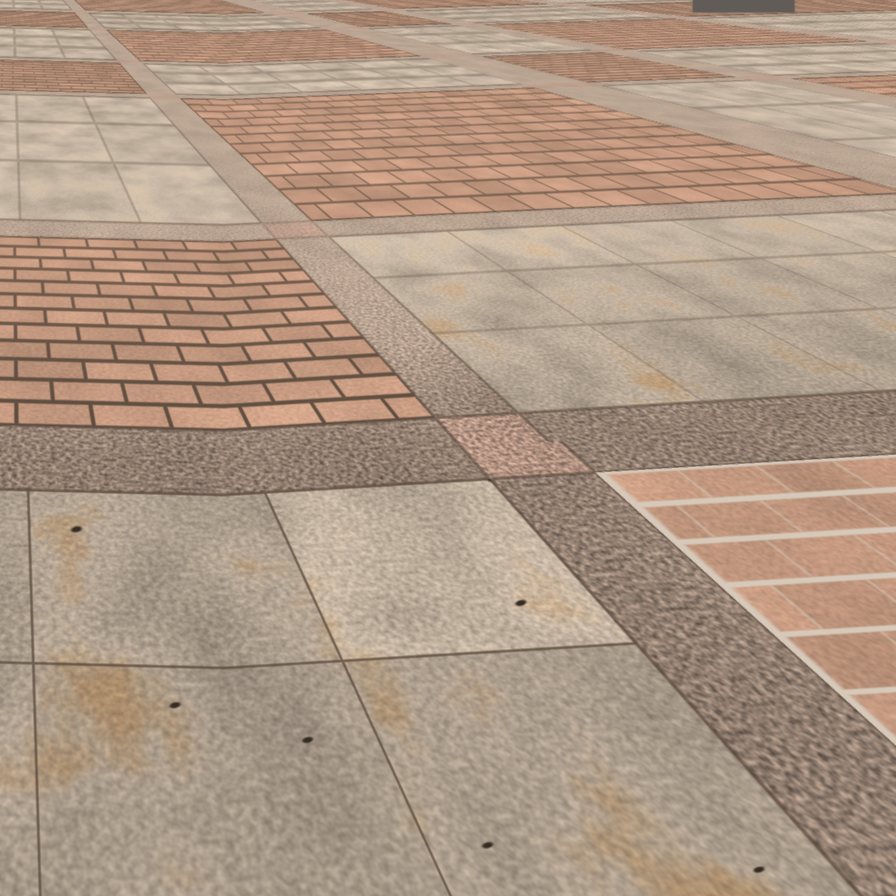
Give the GLSL for this texture, as a three.js fragment shader.

```glsl
// Paved plaza in perspective: checkered brick and concrete panels framed by granite bands.
#define VANISH vec2(0.013, -0.065)
#define SLAB_WIDTH 0.43
#define BRICK_WIDTH 0.16
#define COURSES 12.0
#define CONCRETE vec3(0.78, 0.715, 0.64)
#define BRICK vec3(0.775, 0.605, 0.505)
#define GRANITE_LIGHT vec3(0.73, 0.645, 0.575)
#define GRANITE_DARK vec3(0.57, 0.495, 0.44)
#define GRAIN_SCALE 105.0
#define JOINT_DARK vec3(0.34, 0.28, 0.23)
#define MORTAR_LIGHT vec3(0.84, 0.79, 0.73)
#define SAMPLE_STEP 0.00065

varying vec2 vUv;

float hash(vec2 p) {
  p = fract(p * vec2(0.1031, 0.1137));
  p += dot(p, p.yx + 33.33);
  return fract((p.x + p.y) * p.x * 7.31);
}

vec2 gradient(vec2 cell) {
  float angle = 6.2832 * hash(cell + 17.0);
  return vec2(cos(angle), sin(angle));
}

float noise(vec2 p) {
  vec2 i = floor(p), f = fract(p), w = f * f * (3.0 - 2.0 * f);
  vec2 e = vec2(1.0, 0.0);
  float low = mix(dot(gradient(i), f), dot(gradient(i + e), f - e), w.x);
  float high = mix(dot(gradient(i + e.yx), f - e.yx), dot(gradient(i + 1.0), f - 1.0), w.x);
  return mix(low, high, w.y);
}

float fbm(vec2 p) {
  float sum = 0.0, amp = 0.6;
  for (int i = 0; i < 4; i++) {
    sum += amp * noise(p);
    p = p * 2.1 + 7.3;
    amp *= 0.55;
  }
  return sum;
}

// Updates a cell (start, end, index, inside band) and the distance to the band edges
void crossBand(float x, float a, float b, inout vec4 cell, inout float edge) {
  edge = min(edge, min(abs(x - a), abs(x - b)));
  if (x > b) cell.xz = vec2(b, cell.z + 1.0);
  else {
    cell.y = min(cell.y, a);
    if (x > a) cell.w = 1.0;
  }
}

float line(float d, float halfWidth) {
  return 1.0 - smoothstep(halfWidth * 0.6, halfWidth * 1.4, d);
}

float seam(float x) { return min(fract(x), 1.0 - fract(x)); }

// Small dark leaves scattered over the ground
float leaves(vec2 p) {
  vec2 id = floor(p * 8.0), f = fract(p * 8.0) - 0.5;
  f -= 0.6 * (vec2(hash(id + 3.0), hash(id + 41.0)) - 0.5);
  f = vec2(f.x + 0.5 * f.y, f.y * 1.7);
  return step(0.8, hash(id + 90.0)) * line(length(f), 0.045) * step(0.25, p.y);
}

vec3 plaza(vec2 p) {
  // Ground coordinates; the cross lines bend gently across the view
  float scale = p.y - VANISH.y;
  float u = (p.x - VANISH.x) / scale;
  float bend = min(0.06, 0.03 + 0.077 * p.y);
  float depth = scale + bend * max(p.x - 0.25, 0.0) + 0.025 * max(0.25 - p.x, 0.0);
  vec2 ground = vec2(u, 1.0 / depth);

  vec4 col = vec4(-2.0, 20.0, 0.0, 0.0), row = vec4(0.065, 2.17, 0.0, 0.0);
  float colEdge = 9.0, rowEdge = 9.0;
  crossBand(u, 0.89, depth > 0.58 ? 1.10 : 1.075, col, colEdge);
  crossBand(u, 3.58, 4.10, col, colEdge);
  crossBand(u, 5.35, 5.70, col, colEdge);
  crossBand(u, 8.60, 9.00, col, colEdge);
  crossBand(depth, 0.0807, 0.083, row, rowEdge);
  crossBand(depth, 0.100, 0.1016, row, rowEdge);
  crossBand(depth, 0.1354, 0.138, row, rowEdge);
  crossBand(depth, 0.172, 0.1758, row, rowEdge);
  crossBand(depth, 0.3164, 0.3346, row, rowEdge);
  crossBand(depth, 0.5456, 0.6172, row, rowEdge);
  colEdge *= scale * 0.72;

  float detail = smoothstep(0.12, 0.6, depth);
  float grain = noise(ground * GRAIN_SCALE) + 0.6 * noise(ground * GRAIN_SCALE * 1.9);
  float stain = fbm(ground * vec2(5.0, 4.0) + 2.0);
  float range = 1.0 / row.x - 1.0 / row.y;
  float along = (1.0 / row.x - ground.y) / range;
  float across = u - (col.z < 0.5 ? col.y : col.x);
  bool nearRow = row.z > 5.5;
  float outline = line(min(colEdge, rowEdge), 0.0017 * (0.4 + depth));
  vec3 color;

  if (col.w + row.w > 0.5) {
    // Granite bands, with a rosy block where they meet
    color = mix(GRANITE_LIGHT, GRANITE_DARK, smoothstep(0.42, 0.58, depth));
    if (col.w * row.w > 0.5) color = mix(color, vec3(0.76, 0.61, 0.54), 0.65);
    color *= 1.0 + detail * 0.5 * grain + 0.12 * stain;
    color = mix(color, JOINT_DARK, 0.6 * outline * detail);
  } else if (mod(row.z + col.z, 2.0) > 0.5) {
    // Running bond bricks
    float course = floor(along * COURSES);
    float bond = across / BRICK_WIDTH + 0.5 * mod(course, 2.0);
    float bed = seam(along * COURSES) / COURSES * range * depth * depth;
    float head = seam(bond) * BRICK_WIDTH * scale;
    float joint = line(min(bed, head), (nearRow ? 0.0038 : 0.0045) * depth);
    color = BRICK * (0.95 + 0.1 * hash(vec2(floor(bond) + 50.0, course + 20.0 * row.z)));
    color *= 1.0 + 0.16 * stain + 0.12 * detail * grain;
    if (nearRow) {
      joint = max(line(bed, 0.0032), 0.45 * line(head, 0.0022));
      color = mix(color * 0.97, MORTAR_LIGHT, max(joint, line(colEdge, 0.008)));
    } else color = mix(color, JOINT_DARK, max(joint * mix(0.5, 0.95, detail), 0.8 * outline));
  } else {
    // Concrete slabs
    vec2 slab = vec2(across / SLAB_WIDTH, along * 3.0);
    float joint = min(seam(slab.x) * SLAB_WIDTH * scale, seam(slab.y) / 3.0 * range * depth * depth);
    color = CONCRETE * (0.96 + 0.07 * hash(floor(slab) + 30.0 + 7.0 * row.z));
    if (nearRow) color *= slab.y > 1.0 ? 0.86 : (slab.x > -1.0 ? 0.99 : 0.9);
    else color *= 1.0 - 0.1 * smoothstep(0.3, 0.55, depth);
    color *= 1.0 + 0.28 * stain + 0.2 * detail * grain;
    color = mix(color, color * vec3(0.91, 0.82, 0.7), smoothstep(0.1, 0.45, stain) * detail);
    color = mix(color, JOINT_DARK, line(joint, 0.0015) * (nearRow ? 0.75 : 0.28));
    color = mix(color, JOINT_DARK, 0.35 * outline);
    color = mix(color, JOINT_DARK * 0.6, leaves(p));
  }

  // Far plinth and its shadow at the top edge
  float plinth = line(max(abs(p.x - 0.83) - 0.055, p.y - 0.012), 0.002);
  return mix(color, vec3(0.38, 0.36, 0.34), plinth);
}

void main() {
  vec2 p = vec2(vUv.x, 1.0 - vUv.y);
  vec3 sum = vec3(0.0);
  for (int j = -1; j <= 1; j++)
    for (int i = -1; i <= 1; i++)
      sum += plaza(p + SAMPLE_STEP * vec2(float(i), float(j)));
  gl_FragColor = vec4(sum / 9.0, 1.0);
}
```
